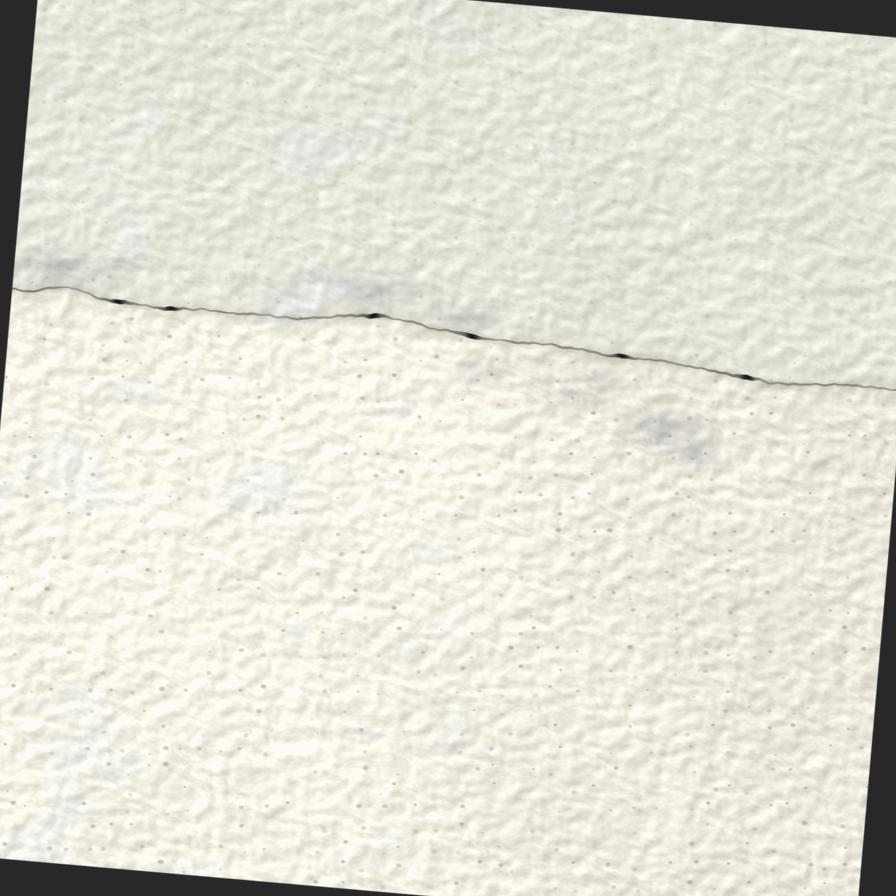
Write a Shadertoy shader that draws this texture.

```glsl
// Cracked cream plaster: a slightly turned square slab on a dark ground.
// Gradient noise makes a relief lit from the upper left; a wavering crack,
// soft grey stains, scattered pits and faint vertical streaks lie on top.

#define TILT 0.0873
#define GROUND vec3(0.158)
#define UPPER_TONE vec3(0.895, 0.894, 0.848)
#define LOWER_TONE vec3(0.948, 0.938, 0.888)
#define STAIN_TONE vec3(0.70, 0.70, 0.70)
#define CRACK_TONE vec3(0.40, 0.36, 0.32)
#define GRAIN 58.0
#define RELIEF 0.125
#define PIT_CELLS 46.0
#define CRACK_WIDTH 0.0013

vec2 hash2(vec2 p) {
    vec3 q = fract(p.xyx * vec3(0.1031, 0.1030, 0.0973));
    q += dot(q, q.yzx + 33.33);
    return fract((q.xx + q.yz) * q.zy);
}

vec2 gradient(vec2 cell) {
    float a = 6.2832 * hash2(cell).x;
    return vec2(cos(a), sin(a));
}

float gnoise(vec2 p) {
    vec2 i = floor(p), f = p - i;
    vec2 w = f * f * f * (f * (f * 6.0 - 15.0) + 10.0);
    vec2 e = vec2(0.0, 1.0);
    float low = mix(dot(gradient(i), f), dot(gradient(i + e.yx), f - e.yx), w.x);
    float high = mix(dot(gradient(i + e), f - e), dot(gradient(i + 1.0), f - 1.0), w.x);
    return mix(low, high, w.y);
}

float fbm(vec2 p) {
    float sum = 0.0, amp = 1.0;
    for (int i = 0; i < 3; i++) {
        sum += amp * gnoise(p);
        p = mat2(1.6, 1.2, -1.2, 1.6) * p + 17.3;
        amp *= 0.5;
    }
    return sum;
}

float bell(float x, float width) {
    return exp(-x * x / (width * width));
}

// Height of the plaster surface, its grain a little wider than tall
float surface(vec2 p) {
    vec2 q = p * GRAIN * vec2(0.85, 1.15);
    return fbm(q + 0.5 * gnoise(q * 0.4)) + 0.6 * gnoise(q * 0.38 + 40.0);
}

float crackHeight(float x) {
    float y = 0.6765 - 0.111 * x;
    y += 0.010 * bell(x - 0.075, 0.04) + 0.016 * bell(x - 0.42, 0.075);
    y += 0.006 * bell(x - 0.58, 0.12) + 0.004 * bell(x - 0.27, 0.07);
    y -= 0.007 * bell(x - 0.87, 0.06);
    return y + 0.0035 * gnoise(vec2(x * 32.0, 3.7)) + 0.002 * gnoise(vec2(x * 95.0, 8.2));
}

// Small dark hollows, shifted at random within a grid
float pits(vec2 p) {
    vec2 g = p * PIT_CELLS, cell = floor(g);
    vec2 r = hash2(cell + 7.0), s = hash2(cell + 91.0);
    vec2 d = (g - cell - mix(vec2(0.2), vec2(0.8), r)) * vec2(0.85, 1.1);
    float radius = mix(0.08, 0.19, s.y);
    return step(0.62, s.x) * smoothstep(radius, radius * 0.25, length(d)) * (0.4 + 0.6 * r.y);
}

// Ragged grey blotches: centre and half extents
float stains(vec2 p) {
    vec4 spots[8] = vec4[8](
        vec4(0.085, 0.700, 0.070, 0.020), vec4(0.418, 0.675, 0.048, 0.020),
        vec4(0.520, 0.645, 0.030, 0.014), vec4(0.655, 0.565, 0.048, 0.021),
        vec4(0.745, 0.520, 0.042, 0.026), vec4(0.780, 0.492, 0.030, 0.012),
        vec4(0.535, 0.588, 0.028, 0.016), vec4(0.295, 0.680, 0.040, 0.014));
    float ragged = 0.75 + 0.9 * fbm(p * 24.0);
    float sum = 0.0;
    for (int i = 0; i < 8; i++) {
        vec2 d = (p - spots[i].xy) / spots[i].zw;
        sum += exp(-dot(d, d)) * (i == 7 ? 0.4 : 1.0);
    }
    return clamp(sum * ragged, 0.0, 1.0);
}

void mainImage(out vec4 fragColor, in vec2 fragCoord) {
    vec2 p = fragCoord / iResolution.xy;
    float px = 1.0 / iResolution.y;

    // Broad tone: greyer above the crack, warm and bright below
    float above = p.y - crackHeight(p.x);
    vec3 col = mix(LOWER_TONE, UPPER_TONE, smoothstep(-0.02, 0.025, above));
    col += 0.022 * fbm(p * 5.0 + 2.0);
    col += 0.020 * exp(-6.0 * dot(p - vec2(0.22, 0.36), p - vec2(0.22, 0.36)));
    col -= 0.030 * smoothstep(0.65, 1.35, p.x + 0.5 * (1.0 - p.y)) * step(above, 0.0);
    col += vec3(0.010, -0.004, -0.002) * bell(above + 0.06, 0.05) * bell(p.x - 0.56, 0.14);
    float cool = smoothstep(0.1, 0.6, fbm(p * vec2(7.0, 10.0) + 11.0));
    col += vec3(-0.012, -0.004, 0.022) * cool * smoothstep(0.85, 0.2, p.x);

    // Relief lit from the upper left
    vec2 e = vec2(-0.0025, 0.0032);
    float slope = surface(p - e) - surface(p + e);
    col += RELIEF * slope * vec3(0.95, 0.97, 1.0) * (above > 0.0 ? 0.75 : 0.9);
    float streak = gnoise(vec2(p.x * 85.0, p.y * 2.5));
    col += 0.022 * streak * smoothstep(0.6, 0.2, p.x) * smoothstep(0.1, -0.1, above);

    // Stains and pits
    col = mix(col, STAIN_TONE + 0.08 * slope, 0.58 * stains(p));
    float pitDepth = mix(0.48, 0.2, smoothstep(-0.05, 0.05, above));
    col = mix(col, vec3(0.52, 0.51, 0.47), pitDepth * pits(p));

    // Crack: a soft shade, a fine line, and short open gaps along it
    float gaps[6] = float[6](0.132, 0.191, 0.417, 0.527, 0.694, 0.834);
    float open = 0.0;
    for (int i = 0; i < 6; i++) open = max(open, bell(p.x - gaps[i], 0.013));
    float dist = abs(above);
    float width = CRACK_WIDTH * (0.8 + 0.6 * gnoise(vec2(p.x * 40.0, 1.3)) + 1.1 * open);
    float line = 1.0 - smoothstep(width - px, width + px, dist);
    float strength = 0.62 + 0.35 * gnoise(vec2(p.x * 18.0, 5.1));
    col *= 1.0 - 0.13 * exp(-dist / 0.006);
    col = mix(col, mix(CRACK_TONE, vec3(0.10, 0.09, 0.08), open), line * max(strength, open));

    // Turned slab on its dark ground
    vec2 c = p - 0.5;
    vec2 q = vec2(cos(TILT) * c.x - sin(TILT) * c.y, sin(TILT) * c.x + cos(TILT) * c.y);
    float edge = max(abs(q.x), abs(q.y)) - 0.5;
    col = mix(min(col, vec3(0.995, 0.985, 0.955)), GROUND, smoothstep(-px, px, edge));
    fragColor = vec4(clamp(col, 0.0, 1.0), 1.0);
}
```
